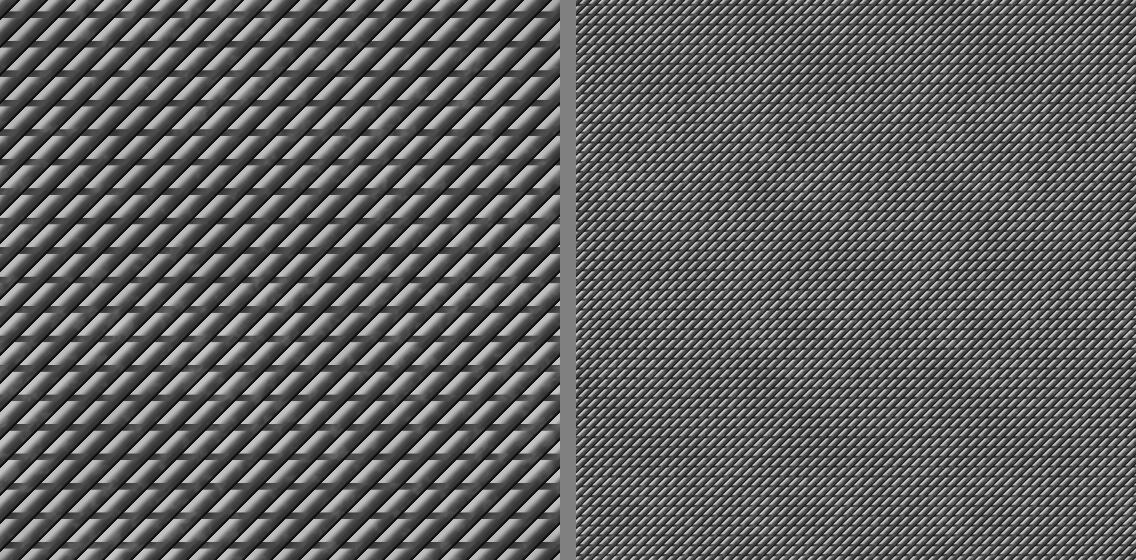
Left: one tile. Right: repeated 3 by 3.
Give the GLSL for this pattern, as a three.js fragment shader.

```glsl
// Grey diagonal rods over a pale ribbed ground crossed by short dark slats.
// Each strip is a brightness ramp across a repeated diagonal coordinate;
// wrapped value noise adds stains and fine scuffs, so the square tiles.
varying vec2 vUv;

const float RODS = 20.0;      // diagonal repeats across and up
const float ROWS = 19.0;      // slat rows
const float SOFT = 0.0015;    // edge softness in canvas units

float hash(vec2 p) {
  vec3 q = fract(vec3(p.xyx) * 0.1031);
  q += dot(q, q.yzx + 33.33);
  return fract((q.x + q.y) * q.z);
}

// Value noise that repeats after a whole number of cells
float wrapNoise(vec2 uv, float cells) {
  vec2 p = uv * cells;
  vec2 i = floor(p);
  vec2 f = fract(p);
  f = f * f * (3.0 - 2.0 * f);
  vec2 a = mod(i, cells);
  vec2 b = mod(i + 1.0, cells);
  return mix(mix(hash(a), hash(vec2(b.x, a.y)), f.x),
             mix(hash(vec2(a.x, b.y)), hash(b), f.x), f.y);
}

// Layered noise, centred on zero
float clouds(vec2 uv, float cells) {
  float sum = 0.0;
  float weight = 0.5;
  for (int k = 0; k < 4; k++) {
    sum += weight * (wrapNoise(uv, cells) - 0.5);
    cells *= 2.0;
    weight *= 0.55;
  }
  return sum;
}

// Pale ground fading into the rod, with a black shaded edge at the end
float stripShade(float s) {
  float shade = mix(0.73, 0.28, smoothstep(0.15, 0.57, s));
  shade = mix(shade, 0.215, smoothstep(0.55, 0.74, s));
  return mix(shade, 0.05, smoothstep(0.83, 0.93, s));
}

// Slat brightness, shaded beside the rod on its left
float slatShade(float s) {
  return mix(0.22, 0.30, smoothstep(0.0, 0.4, s));
}

// Coverage of a band of given half width around the middle of a row
float slatBand(float y, float halfWidth, float soft) {
  float d = abs(fract(y) - 0.5);
  return 1.0 - smoothstep(halfWidth - soft, halfWidth + soft, d);
}

void main() {
  float s = fract((vUv.x - vUv.y) * RODS + 0.26);
  float edge = SOFT * RODS;
  float band = slatBand(vUv.y * ROWS, 0.112, 0.5 * SOFT * ROWS);

  // Ground and slats, then the rod above them
  float ground = mix(stripShade(s), slatShade(s), band);
  float rod = smoothstep(0.60, 0.60 + edge, s);
  float shade = mix(ground, stripShade(s), rod);

  // Crisp join from the black edge to the next strip
  float nextStrip = mix(stripShade(0.0), slatShade(0.0), band);
  shade = mix(shade, nextStrip, smoothstep(1.0 - edge, 1.0, s));

  // Broad stains and pale scuffs, strongest on dark metal
  float stain = clouds(vUv, 5.0);
  float grain = clouds(vUv, 48.0);
  float scuff = smoothstep(0.05, 0.35, grain + 0.4 * stain);
  float dark = 1.0 - smoothstep(0.3, 0.6, shade);
  float metal = dark * smoothstep(0.05, 0.2, shade);
  shade *= 1.0 + 0.14 * stain + 0.06 * grain;
  shade += metal * (0.05 * grain + 0.06 * scuff);

  gl_FragColor = vec4(vec3(clamp(shade, 0.0, 1.0)), 1.0);
}
```
